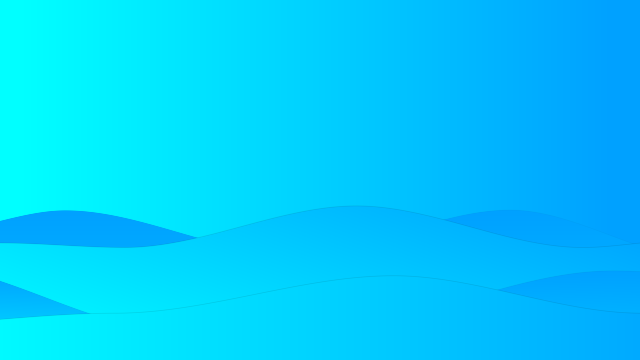
Write a WebGL 2 fragment shader that draws this background.

```glsl
#version 300 es
precision highp float;
// Layered cyan and blue waves under a broad horizontal sky gradient.
// Each wave crest eases smoothly between five turning points, and the
// layers are painted back to front with a faint darker rim.

uniform vec2 u_resolution;
out vec4 fragColor;

// Height at x of a curve that is level at each of its turning points.
float crest(float x, vec2 a, vec2 b, vec2 c, vec2 d, vec2 e) {
    float h = mix(a.y, b.y, smoothstep(a.x, b.x, x));
    h = mix(h, c.y, smoothstep(b.x, c.x, x));
    h = mix(h, d.y, smoothstep(c.x, d.x, x));
    return mix(h, e.y, smoothstep(d.x, e.x, x));
}

// Blue family of the scene, from azure (0.63) to cyan (1.0).
vec3 water(float green) {
    return vec3(0.0, clamp(green, 0.63, 1.0), 1.0);
}

// Fill everything below the crest, with a soft edge and a thin rim.
vec3 paintWave(vec3 below, vec3 fill, float depth, float rim) {
    float pixel = 1.0 / u_resolution.y;
    float cover = smoothstep(-0.5 * pixel, 0.5 * pixel, depth);
    float line = 1.0 - smoothstep(0.0, max(0.0025, pixel), abs(depth));
    return mix(below, fill, cover) * (1.0 - rim * line);
}

void main() {
    vec2 uv = gl_FragCoord.xy / u_resolution;
    float x = uv.x, y = uv.y;

    // Sky
    vec3 color = water(mix(1.0, 0.63, clamp((x - 0.033) / 0.924, 0.0, 1.0)));

    // Far azure humps
    float far = crest(x, vec2(-0.104, 0.356), vec2(0.102, 0.4155),
        vec2(0.456, 0.294), vec2(0.797, 0.4167), vec2(1.107, 0.278));
    color = paintWave(color, water(0.63 + 0.3 * (0.41 - y)), far - y, 0.02);

    // Broad middle wave with a slanted gradient
    float middle = crest(x, vec2(0.0, 0.325), vec2(0.195, 0.3125),
        vec2(0.557, 0.428), vec2(0.911, 0.3125), vec2(1.05, 0.33));
    color = paintWave(color, water(1.017 - 0.243 * x - 0.37 * y), middle - y, 0.07);

    // Low azure humps at both sides
    float low = crest(x, vec2(-0.13, 0.264), vec2(0.273, 0.083),
        vec2(0.482, 0.083), vec2(0.957, 0.2477), vec2(1.302, 0.2));
    float lowGreen = 0.63 + mix(1.1, 0.5, x) * (0.248 - y);
    color = paintWave(color, water(lowGreen), low - y, 0.03);

    // Near wave
    float near = crest(x, vec2(-0.169, 0.097), vec2(0.18, 0.13),
        vec2(0.615, 0.234), vec2(1.003, 0.13), vec2(1.2, 0.15));
    color = paintWave(color, water(0.98 - 0.315 * x), near - y, 0.07);

    fragColor = vec4(color, 1.0);
}
```
